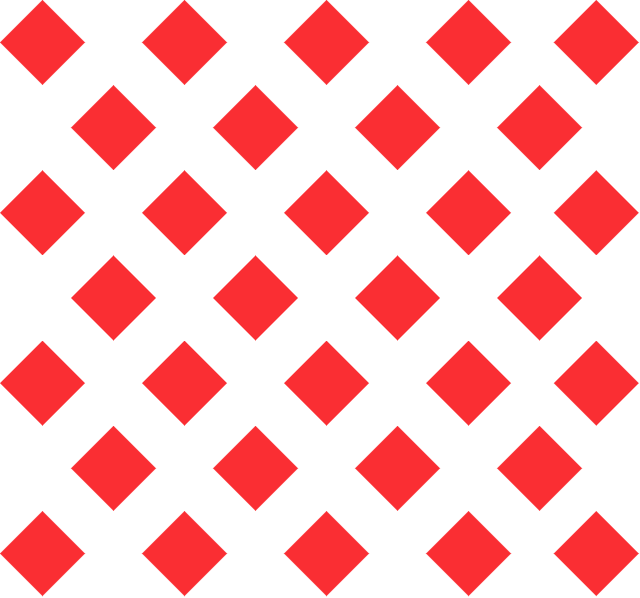
Write a WebGL 1 fragment shader that draws this pattern.

```glsl
precision highp float;
// Red diamonds on white in seven staggered rows: five per even row, four per odd row.
// Each pixel finds its nearest lattice cell and evaluates one diamond distance.
// The last column of the five-diamond rows is pulled inward to stay on the canvas.

uniform vec2 u_resolution;

// Lengths are fractions of the canvas width.
const vec3 PAPER = vec3(1.0);
const vec3 RED = vec3(0.98, 0.18, 0.20);
const vec2 PITCH = vec2(0.2219, 0.1331);        // column and row spacing
const vec2 FIRST_CENTER = vec2(0.0664, 0.0663); // measured from the top left
const float HALF_DIAGONAL = 0.0664;
const float LAST_COLUMN_SHIFT = -0.0223;
const float LAST_ROW = 6.0;
const float LAST_COLUMN = 4.0;                  // odd rows hold one fewer
const float EDGE_PIXELS = 0.7;                  // half-width of the soft edge

// Signed distance to a square standing on its corner.
float diamondDistance(vec2 p, float halfDiagonal) {
  return (abs(p.x) + abs(p.y) - halfDiagonal) * 0.70711;
}

// Centre of the diamond nearest to p in the staggered lattice.
vec2 nearestCenter(vec2 p) {
  float row = clamp(floor((p.y - FIRST_CENTER.y) / PITCH.y + 0.5), 0.0, LAST_ROW);
  float odd = mod(row, 2.0);
  float startX = FIRST_CENTER.x + 0.5 * odd * PITCH.x;
  float column = clamp(floor((p.x - startX) / PITCH.x + 0.5), 0.0, LAST_COLUMN - odd);
  vec2 center = vec2(startX, FIRST_CENTER.y) + vec2(column, row) * PITCH;
  center.x += LAST_COLUMN_SHIFT * step(LAST_COLUMN - 0.5, column);
  return center;
}

void main() {
  // Width-based coordinates, with y running down from the top edge.
  vec2 p = vec2(gl_FragCoord.x, u_resolution.y - gl_FragCoord.y) / u_resolution.x;
  float edge = EDGE_PIXELS / u_resolution.x;

  float d = diamondDistance(p - nearestCenter(p), HALF_DIAGONAL);
  float ink = 1.0 - smoothstep(-edge, edge, d);
  gl_FragColor = vec4(mix(PAPER, RED, ink), 1.0);
}
```
